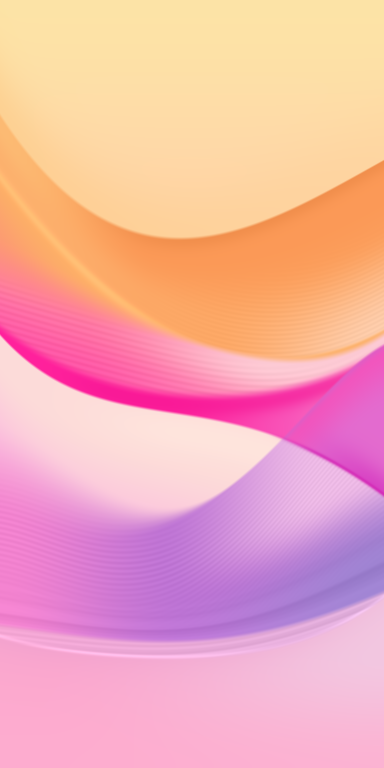
Give the GLSL for this background, as a WebGL 2 fragment shader.

```glsl
#version 300 es
precision highp float;
// Flowing silk ribbons in orange, magenta and lavender over a warm pale sky.
// Each ribbon is bounded by smooth height curves, shaded by its depth between
// them, and finished with soft folds, rim glows and fine repeated threads.
uniform vec2 u_resolution;
out vec4 fragColor;

float hash(float n) { return fract(sin(n * 127.1) * 43758.5453); }

float noise(float t) {
    float i = floor(t);
    return mix(hash(i), hash(i + 1.0), smoothstep(0.0, 1.0, t - i));
}

// Smooth curve through five heights, evenly spaced across the width
float curve(float x, float a, float b, float c, float d, float e) {
    float s = 4.0 * x;
    float d2 = c - 2.0 * b + a;
    float d3 = d - 3.0 * c + 3.0 * b - a;
    float d4 = e - 4.0 * d + 6.0 * c - 4.0 * b + a;
    return a + s * (b - a + (s - 1.0) / 2.0 * (d2 + (s - 2.0) / 3.0 * (d3 + (s - 3.0) / 4.0 * d4)));
}

float cover(float d, float width) { return smoothstep(-width, width, d); }

float glow(float d, float width) { return exp(-d * d / (width * width)); }

float threads(float d, float spacing) { return sin(6.2832 * d / spacing); }

void main() {
    // x runs 0..1 to the right, y runs 0..2 downward
    vec2 uv = gl_FragCoord.xy / u_resolution;
    float x = uv.x, y = 2.0 * (1.0 - uv.y);
    float aa = 1.2 / u_resolution.x;

    // Signed depth below each boundary
    float orangeTop = y - curve(x, 0.299, 0.56, 0.62, 0.549, 0.417);
    float fold = y - curve(x, 0.448, 0.721, 0.883, 0.932, 0.86);
    float pinkTop = y - curve(x, 0.70, 0.80, 0.89, 0.938, 0.87);
    float hotTop = y - curve(x, 0.85, 0.985, 1.03, 1.01, 0.906);
    float pinkEnd = y - curve(x, 0.872, 1.034, 1.083, 1.148, 1.289);
    float veilTop = y - curve(x, 1.224, 1.333, 1.326, 1.128, 0.898);
    float veilEnd = y - curve(x, 1.628, 1.661, 1.669, 1.63, 1.542);
    float hemEnd = y - curve(x, 1.661, 1.706, 1.714, 1.68, 1.557);

    // Sky
    vec3 col = mix(vec3(0.99, 0.89, 0.65), vec3(1.0, 0.84, 0.66), smoothstep(0.0, 0.55, y));
    col = mix(col, vec3(0.99, 0.79, 0.52), 0.6 * glow(orangeTop, 0.14) * (1.0 - 0.7 * x));

    // Orange ribbon, paler at the left end and the lower right
    float depth = orangeTop / max(orangeTop - fold, 0.02);
    vec3 orange = mix(vec3(0.99, 0.73, 0.45), vec3(0.985, 0.60, 0.34), smoothstep(0.0, 0.4, x));
    orange = mix(orange, vec3(0.99, 0.68, 0.42), 0.7 * smoothstep(0.2, 0.8, depth));
    orange = mix(orange, vec3(0.99, 0.80, 0.67), smoothstep(0.55, 1.0, x) * smoothstep(0.4, 1.0, depth));
    orange -= 0.04 * glow(orangeTop, 0.03) * smoothstep(0.1, 0.5, x);
    orange += 0.012 * threads(fold + 0.1 * orangeTop, 0.013) * smoothstep(0.3, 0.8, x) * smoothstep(0.3, 0.8, depth);
    col = mix(col, orange, cover(orangeTop, aa + 0.005 * (1.0 - x)));

    // Underside of the fold
    vec3 under = mix(vec3(0.99, 0.69, 0.40), vec3(0.99, 0.60, 0.45), smoothstep(0.0, 0.22, fold));
    col = mix(col, under, cover(fold, 0.007));
    col += 0.06 * glow(fold - 0.012, 0.015) * (1.0 - smoothstep(0.2, 0.6, x));

    // Pink ribbon fading to pale silk at the right
    vec3 pink = mix(vec3(1.0, 0.47, 0.64), vec3(1.0, 0.33, 0.65), smoothstep(0.02, 0.2, pinkTop));
    float pale = smoothstep(0.2, 0.72, x) * (1.0 - 0.6 * smoothstep(0.02, 0.13, pinkTop));
    pink = mix(pink, vec3(0.99, 0.79, 0.83), pale);
    pink += 0.018 * threads(pinkTop + 0.12 * x, 0.016) * smoothstep(0.0, 0.06, pinkTop);
    col = mix(col, pink, cover(pinkTop, mix(0.09, 0.012, smoothstep(0.0, 0.55, x))));

    // Hot magenta band along the lower rim
    vec3 hot = mix(vec3(1.0, 0.13, 0.61), vec3(0.97, 0.36, 0.74), smoothstep(0.4, 0.85, x));
    hot = mix(hot, vec3(0.98, 0.56, 0.78), 0.7 * smoothstep(0.75, 1.0, x));
    hot = mix(hot, vec3(0.96, 0.08, 0.58), 0.6 * glow(hotTop - 0.025, 0.03) * smoothstep(0.1, 0.3, x));
    col = mix(col, hot, cover(hotTop, 0.016));

    // Pale hollow between the ribbons
    vec3 hollow = mix(vec3(0.99, 0.86, 0.85), vec3(0.985, 0.74, 0.87), smoothstep(0.1, 0.38, pinkEnd + 0.1 * (0.4 - x)));
    hollow = mix(hollow, vec3(1.0, 0.91, 0.87), 0.7 * glow(pinkEnd - 0.05, 0.06) * smoothstep(0.1, 0.5, x));
    col = mix(col, hollow, cover(pinkEnd, aa + 0.002));

    // Lavender veil
    float u = veilTop / max(veilTop - veilEnd, 0.02);
    vec3 veil = mix(vec3(0.95, 0.51, 0.81), vec3(0.74, 0.45, 0.83), smoothstep(0.0, 0.48, x));
    veil = mix(veil, vec3(0.93, 0.73, 0.90), smoothstep(0.4, 0.85, x) * (1.0 - smoothstep(0.4 * x + 0.1, 0.4 * x + 0.5, u)));
    veil = mix(veil, vec3(0.61, 0.50, 0.81), smoothstep(0.4, 1.0, x) * smoothstep(0.5, 0.87, u));
    veil += 0.016 * threads(veilTop + 0.15 * x, 0.014) * glow(u - 0.4, 0.3);
    veil += 0.09 * (noise(u * 45.0 + 2.0 * x) - 0.45) * smoothstep(0.65, 0.95, u);

    // Magenta wedge where the veil crosses the pink ribbon
    vec3 wedge = mix(vec3(0.95, 0.33, 0.74), vec3(0.89, 0.42, 0.81), smoothstep(0.0, 0.17, veilTop));
    wedge = mix(wedge, vec3(0.83, 0.20, 0.75), 0.75 * glow(pinkEnd, 0.06) * smoothstep(0.75, 1.0, x));
    wedge = mix(wedge, vec3(0.80, 0.40, 0.80), 0.5 * glow(veilTop, 0.015));
    float veilBlur = mix(0.13, 0.006, smoothstep(0.0, 0.6, x));
    col = mix(col, mix(wedge, veil, cover(pinkEnd, aa + 0.001)), cover(veilTop, veilBlur));
    col = mix(col, vec3(0.82, 0.10, 0.69), 0.7 * glow(pinkEnd, 0.006) * smoothstep(0.68, 0.85, x));

    // Stranded translucent hem
    vec3 hem = mix(vec3(0.97, 0.66, 0.84), vec3(0.88, 0.69, 0.87), x);
    hem += 0.12 * (noise(veilEnd * 150.0 + 3.0 * x) - 0.4);
    col = mix(col, hem, cover(veilEnd, 0.008));

    // Soft pink floor with the shadow of the hem
    vec3 ground = mix(vec3(0.99, 0.66, 0.81), vec3(0.95, 0.78, 0.88), smoothstep(0.1, 1.0, x));
    ground = mix(ground, vec3(0.995, 0.68, 0.81), smoothstep(1.7, 2.0, y) * 0.8);
    ground = mix(ground, vec3(0.91, 0.61, 0.80), 0.5 * exp(-max(hemEnd, 0.0) / 0.05) * (1.0 - 0.6 * x));
    col = mix(col, ground, cover(hemEnd, 0.006));
    col += 0.07 * glow(hemEnd + 0.004, 0.005);

    fragColor = vec4(clamp(col, 0.0, 1.0), 1.0);
}
```
